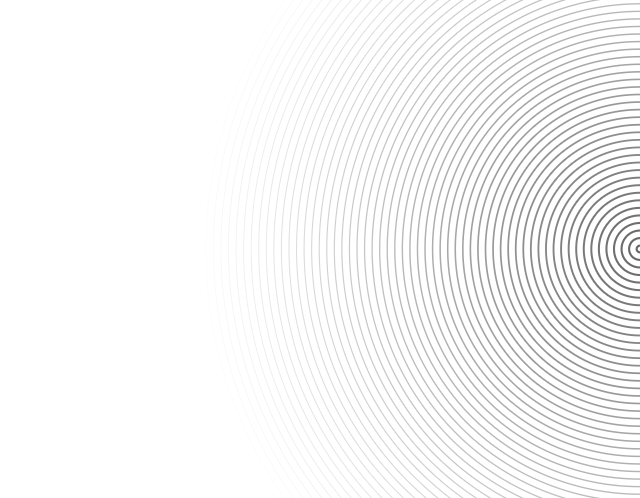
A Shadertoy shader for this background:

```glsl
// Thin grey concentric rings spreading from the right edge and fading into white.

// Share of a pixel covered by a line, given the signed distance to its middle
float lineCoverage(float dist, float halfWidth, float pixel) {
    float outer = clamp((dist + halfWidth) / pixel + 0.5, 0.0, 1.0);
    float inner = clamp((dist - halfWidth) / pixel + 0.5, 0.0, 1.0);
    return outer - inner;
}

void mainImage(out vec4 fragColor, in vec2 fragCoord) {
    // Canvas width is one unit; the rings centre on the middle of the right edge
    float pixel = 1.0 / iResolution.x;
    vec2 offset = (fragCoord - iResolution.xy * vec2(1.0, 0.5)) * pixel;
    float radius = length(offset);

    // Nearest ring in an evenly spaced set
    float spacing = 0.01181;
    float firstRadius = 0.0052;
    float ring = max(round((radius - firstRadius) / spacing), 0.0);
    float ringRadius = firstRadius + ring * spacing;

    // Rings get thinner and paler outwards
    float fade = clamp(ringRadius / 0.695, 0.0, 1.0);
    float halfWidth = 0.5 * mix(0.0034, 0.0011, fade);
    float ink = 0.6 * (1.0 - fade);

    float coverage = lineCoverage(radius - ringRadius, halfWidth, pixel);
    fragColor = vec4(vec3(1.0 - ink * coverage), 1.0);
}
```
